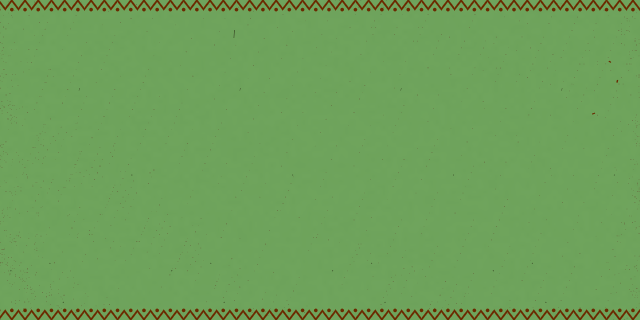
Write a Shadertoy shader that draws this background.

```glsl
// Green paper panel with brown zigzag-and-dot borders and worn, speckled sides.

// Lengths are fractions of the canvas height
const vec3 PAPER = vec3(0.432, 0.640, 0.360);
const vec3 BROWN = vec3(0.420, 0.165, 0.000);
const vec3 GRIT  = vec3(0.400, 0.400, 0.240);
const vec3 INK   = vec3(0.200, 0.250, 0.120);

const float ZIG_PERIOD  = 0.0413;
const float ZIG_PHASE   = 0.1195;
const float ZIG_OUTER   = 0.0015;
const float ZIG_INNER   = 0.0285;
const float LINE_RADIUS = 0.0029;
const float DOT_INSET   = 0.0300;
const float DOT_RADIUS  = 0.0056;

const float GRIT_CELL   = 0.0042;
const float GRIT_REACH  = 0.055;
const float FLECK_REPEAT = 0.5026;

float hash(vec2 p) {
    return fract(sin(dot(p, vec2(127.1, 311.7))) * 43758.5453);
}

float noise(vec2 p) {
    vec2 i = floor(p), f = fract(p);
    f = f * f * (3.0 - 2.0 * f);
    return mix(mix(hash(i), hash(i + vec2(1, 0)), f.x),
               mix(hash(i + vec2(0, 1)), hash(i + vec2(1, 1)), f.x), f.y);
}

// Antialiased coverage of a signed distance
float cover(float d) {
    return clamp(0.5 - d * iResolution.y, 0.0, 1.0);
}

// Distance from the offset p to a short stroke centred on zero
float stroke(vec2 p, vec2 halfSpan, float radius) {
    float t = clamp(dot(p, halfSpan) / dot(halfSpan, halfSpan), -1.0, 1.0);
    return length(p - halfSpan * t) - radius;
}

// Offset to the nearest horizontal copy of a fleck
vec2 repeated(vec2 p) {
    p.x -= FLECK_REPEAT * round(p.x / FLECK_REPEAT);
    return p;
}

// Zigzag with a dot inside each bend, mirrored on both long edges
float border(vec2 p) {
    float inset = min(p.y, 1.0 - p.y);
    float column = (fract((p.x - ZIG_PHASE) / ZIG_PERIOD + 0.5) - 0.5) * ZIG_PERIOD;
    float slope = (ZIG_INNER - ZIG_OUTER) / (0.5 * ZIG_PERIOD);
    float zig = abs(inset - ZIG_OUTER - slope * abs(column)) / sqrt(1.0 + slope * slope);
    float dots = length(vec2(column, inset - DOT_INSET));
    return min(zig - LINE_RADIUS, dots - DOT_RADIUS);
}

// Clustered grains, denser at the sides and in the lower left corner
float grit(vec2 p, float width) {
    float side = exp(-min(p.x, width - p.x) / GRIT_REACH);
    float corner = exp(-length(p * vec2(1.0, 0.7)) / 0.12);
    float clumps = smoothstep(0.25, 0.85, noise(p * 24.0));
    float density = 0.0012 + (0.16 * side + 0.22 * corner) * clumps;

    vec2 cell = floor(p / GRIT_CELL);
    vec2 jitter = vec2(hash(cell + 17.3), hash(cell + 41.9)) - 0.5;
    vec2 local = (fract(p / GRIT_CELL) - 0.5 - 0.3 * jitter) * GRIT_CELL;
    float present = step(hash(cell), density);
    float radius = GRIT_CELL * mix(0.2, 0.42, hash(cell + 73.1));
    return present * cover(length(local) - radius) * mix(0.3, 0.8, hash(cell + 5.7));
}

void mainImage(out vec4 fragColor, in vec2 fragCoord) {
    vec2 p = fragCoord / iResolution.y;
    float width = iResolution.x / iResolution.y;

    // Paper with faint mottling
    vec3 color = PAPER + 0.008 * (noise(p * 60.0) - 0.5);
    color = mix(color, GRIT, grit(p, width));

    // Small dark flecks that recur across the paper
    float fleck = stroke(repeated(p - vec2(0.248, 0.721)), vec2(0.001, 0.003), 0.0008);
    fleck = min(fleck, length(repeated(p - vec2(0.412, 0.453))) - 0.0016);
    fleck = min(fleck, length(repeated(p - vec2(0.034, 0.154))) - 0.0018);
    fleck = min(fleck, length(repeated(p - vec2(0.156, 0.177))) - 0.0016);
    fleck = min(fleck, length(repeated(p - vec2(0.198, 0.055))) - 0.0018);
    color = mix(color, INK, 0.65 * cover(fleck));

    // Lone scratch and rusty chips
    float scratch = stroke(p - vec2(0.732, 0.894), vec2(0.001, 0.011), 0.0011);
    color = mix(color, INK, 0.8 * cover(scratch));
    float chips = stroke(p - vec2(1.929, 0.746), vec2(0.0005, 0.002), 0.0022);
    chips = min(chips, stroke(p - vec2(1.906, 0.807), vec2(0.002, -0.001), 0.0018));
    chips = min(chips, stroke(p - vec2(1.855, 0.645), vec2(0.003, 0.001), 0.0017));
    color = mix(color, BROWN, cover(chips));

    // Printed border
    color = mix(color, BROWN, cover(border(p)));

    fragColor = vec4(color, 1.0);
}
```
